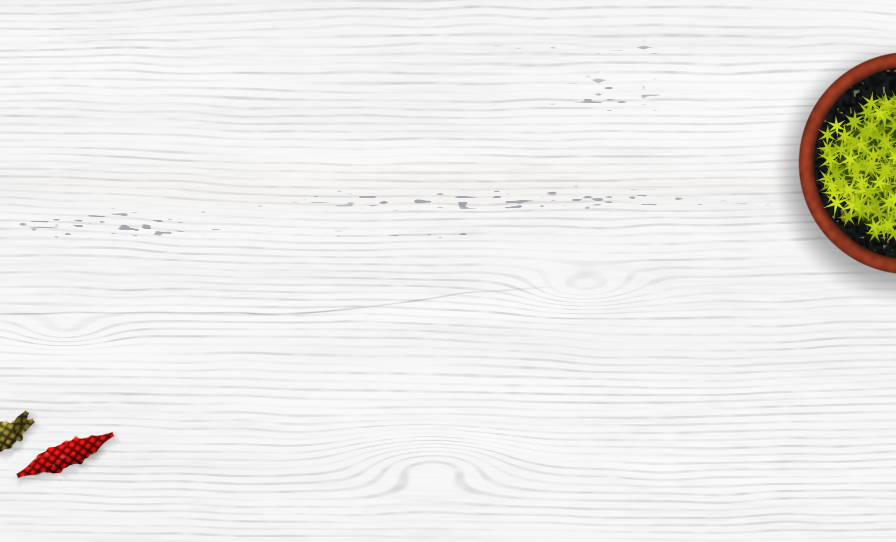
A WebGL 1 fragment shader for this texture:

```glsl
precision highp float;
// White painted wood seen from above, with a potted green plant at the right and two dry pods at the lower left.
uniform vec2 u_resolution;

// Lengths are in canvas heights, x runs from 0 to about 1.65.
const vec3 WOOD = vec3(0.975, 0.975, 0.978);
const vec3 GRAIN = vec3(0.80, 0.80, 0.81);
const vec3 CRACK = vec3(0.58, 0.58, 0.61);
const vec3 CLAY = vec3(0.46, 0.18, 0.11);
const vec3 SOIL = vec3(0.07, 0.08, 0.075);
const vec3 LEAF_DARK = vec3(0.33, 0.43, 0.02);
const vec3 LEAF_LIGHT = vec3(0.80, 0.88, 0.12);
const vec3 RED = vec3(0.76, 0.07, 0.06);
const vec3 OLIVE = vec3(0.50, 0.45, 0.16);
const vec2 POT = vec2(1.679, 0.699);
const float POT_RADIUS = 0.205;
const float SOIL_RADIUS = 0.177;
const vec2 PLANT = vec2(1.655, 0.692);
const float PLANT_RADIUS = 0.133;
const float SPRIG_CELL = 0.027;
const float GRAIN_LINES = 68.0;

float hash(vec2 p) {
  return fract(sin(dot(p, vec2(127.1, 311.7))) * 43758.5453);
}

float noise(vec2 p) {
  vec2 i = floor(p), f = fract(p);
  f = f * f * (3.0 - 2.0 * f);
  return mix(mix(hash(i), hash(i + vec2(1.0, 0.0)), f.x),
             mix(hash(i + vec2(0.0, 1.0)), hash(i + vec2(1.0, 1.0)), f.x), f.y);
}

// Soft elliptical spot
float spot(vec2 p, vec2 center, vec2 size) {
  vec2 q = (p - center) / size;
  return exp(-dot(q, q));
}

float disc(float d, float px) {
  return 1.0 - smoothstep(-px, px, d);
}

vec3 wood(vec2 p, float px) {
  // Growth rings, bent by slow noise and a few knots
  float field = p.y + 0.035 * noise(p * vec2(1.6, 5.0)) + 0.007 * noise(p * vec2(9.0, 24.0));
  field += 0.055 * spot(p, vec2(1.08, 0.465), vec2(0.10, 0.035));
  field -= 0.075 * spot(p, vec2(0.80, 0.150), vec2(0.14, 0.050));
  field += 0.035 * spot(p, vec2(0.12, 0.385), vec2(0.09, 0.028));
  float v = field * GRAIN_LINES;
  float ring = abs(fract(v) - 0.5);
  float strength = noise(vec2(p.x * 4.0, floor(v) * 3.7));
  strength *= 0.35 + 0.9 * noise(p * vec2(38.0, 90.0));
  float line = (1.0 - smoothstep(0.06, 0.16 + px * 45.0, ring)) * strength;
  float fiber = noise(p * vec2(22.0, 260.0)) * noise(p * vec2(5.0, 28.0) + 9.0);
  vec3 color = WOOD + 0.025 * (noise(p * vec2(1.5, 14.0)) - 0.5);
  color = mix(color, GRAIN, 0.7 * line + 0.22 * fiber);
  color -= vec3(0.0, 0.006, 0.022) * spot(p, vec2(0.75, 0.66), vec2(0.8, 0.05));

  // Patches of short chipped dashes
  float patches = spot(p, vec2(0.95, 0.632), vec2(0.42, 0.022))
    + spot(p, vec2(0.20, 0.585), vec2(0.26, 0.027))
    + 0.8 * spot(p, vec2(0.82, 0.567), vec2(0.19, 0.012))
    + 0.7 * spot(p, vec2(1.12, 0.825), vec2(0.13, 0.045))
    + 0.5 * spot(p, vec2(1.17, 0.912), vec2(0.30, 0.018));
  float chip = noise(vec2(p.x * 48.0, field * 190.0)) + 0.3 * min(patches, 1.0);
  color = mix(color, CRACK, 0.8 * smoothstep(0.96, 1.10, chip) * min(patches * 1.5, 1.0));

  // Long seam rising to the right
  float seam = 0.422 + 0.05 * smoothstep(0.50, 1.05, p.x) + 0.004 * (noise(vec2(p.x * 14.0, 2.0)) - 0.5);
  float seamMask = disc(abs(p.y - seam) - 0.0012, px) * (1.0 - smoothstep(0.8, 1.1, p.x));
  return mix(color, CRACK, seamMask * (0.25 + 0.4 * noise(vec2(p.x * 30.0, 4.0))));
}

// Scattered stars of narrow leaves, upper layers brighter
vec3 plant(vec3 color, vec2 p, float px) {
  float under = length(p - PLANT) - PLANT_RADIUS + 0.035 * noise(p * 45.0);
  color = mix(color, LEAF_DARK * 0.75, 0.8 * disc(under, 0.008));
  for (int layer = 0; layer < 3; layer++) {
    float l = float(layer);
    vec2 base = floor(p / SPRIG_CELL + l * 0.37);
    for (int k = 0; k < 9; k++) {
      vec2 id = base + vec2(mod(float(k), 3.0), floor(float(k) / 3.0)) - 1.0;
      float r1 = hash(id + l * 17.0), r2 = hash(id + l * 31.0 + 5.0);
      vec2 center = (id + vec2(r1, r2) - l * 0.37) * SPRIG_CELL;
      float inside = step(length(center - PLANT), PLANT_RADIUS * (0.85 + 0.25 * r1));
      vec2 q = p - center;
      float r = length(q);
      float sector = 1.0472;
      float a = mod(atan(q.y, q.x + 1e-6) + r2 * 6.0, sector) - 0.5 * sector;
      float reach = SPRIG_CELL * (0.65 + 0.3 * r2);
      float width = 0.0038 * (1.0 - r / reach);
      float leaf = disc(max(r * abs(sin(a)) - width, r - reach), px * 0.8);
      vec3 tint = mix(LEAF_DARK, LEAF_LIGHT, clamp(0.2 + 0.24 * l + 0.4 * r1 - 5.0 * r, 0.0, 1.0));
      color = mix(color, tint, leaf * inside);
    }
  }
  return color;
}

vec3 pot(vec3 color, vec2 p, float px) {
  vec2 q = p - POT;
  float r = length(q);
  color *= 1.0 - 0.30 * (1.0 - smoothstep(-0.02, 0.045, length(q + vec2(0.010, 0.018)) - POT_RADIUS));
  float across = clamp((r - SOIL_RADIUS) / (POT_RADIUS - SOIL_RADIUS), 0.0, 1.0);
  vec3 rim = CLAY * (0.55 + 0.75 * sin(across * 2.7)) * (0.88 + 0.24 * noise(p * 90.0));
  color = mix(color, rim, disc(r - POT_RADIUS, px));
  vec3 soil = SOIL * (0.4 + 1.2 * noise(p * 160.0));
  soil += vec3(0.34, 0.31, 0.26) * smoothstep(0.80, 0.95, noise(p * 130.0 + 7.0));
  color = mix(color, soil, disc(r - SOIL_RADIUS, px));
  float pebble = length(p - vec2(1.560, 0.599)) - 0.009;
  color = mix(color, vec3(0.58, 0.48, 0.20) * (0.7 - 40.0 * pebble), disc(pebble, px));
  return r < POT_RADIUS ? plant(color, p, px) : color;
}

// Scaly tapered pod from a to b
vec3 pod(vec3 color, vec2 p, vec2 a, vec2 b, float width, vec3 tint, float px) {
  vec2 axis = normalize(b - a), q = p - a;
  float len = length(b - a);
  float along = dot(q, axis), side = dot(q, vec2(-axis.y, axis.x));
  float t = clamp(along / len, 0.0, 1.0);
  float halfWidth = 0.004 + width * pow(sin(3.1416 * t), 1.6) * (0.7 + 0.6 * noise(p * 100.0));
  float d = max(abs(side) - halfWidth, abs(along - 0.5 * len) - 0.5 * len);
  color *= 1.0 - 0.2 * disc(max(abs(side + 0.009) - halfWidth, abs(along - 0.5 * len) - 0.5 * len), 0.012);
  float scales = abs(sin(along * 190.0 + side * 130.0) * sin(along * 120.0 - side * 220.0));
  vec3 skin = tint * (0.42 + 0.8 * scales + 12.0 * side) + 0.12 * smoothstep(0.7, 0.95, noise(p * 140.0));
  return mix(color, skin, disc(d, px));
}

void main() {
  vec2 p = gl_FragCoord.xy / u_resolution.y;
  float px = 1.0 / u_resolution.y;
  vec3 color = wood(p, px);
  color = pot(color, p, px);
  color = pod(color, p, vec2(-0.050, 0.165), vec2(0.062, 0.224), 0.021, OLIVE, px);
  color = pod(color, p, vec2(0.025, 0.204), vec2(0.050, 0.240), 0.005, OLIVE * 0.7, px);
  color = pod(color, p, vec2(0.155, 0.166), vec2(0.182, 0.178), 0.007, vec3(0.85, 0.55, 0.25), px);
  color = pod(color, p, vec2(0.032, 0.122), vec2(0.209, 0.199), 0.021, RED, px);
  gl_FragColor = vec4(clamp(color, 0.0, 1.0), 1.0);
}
```
